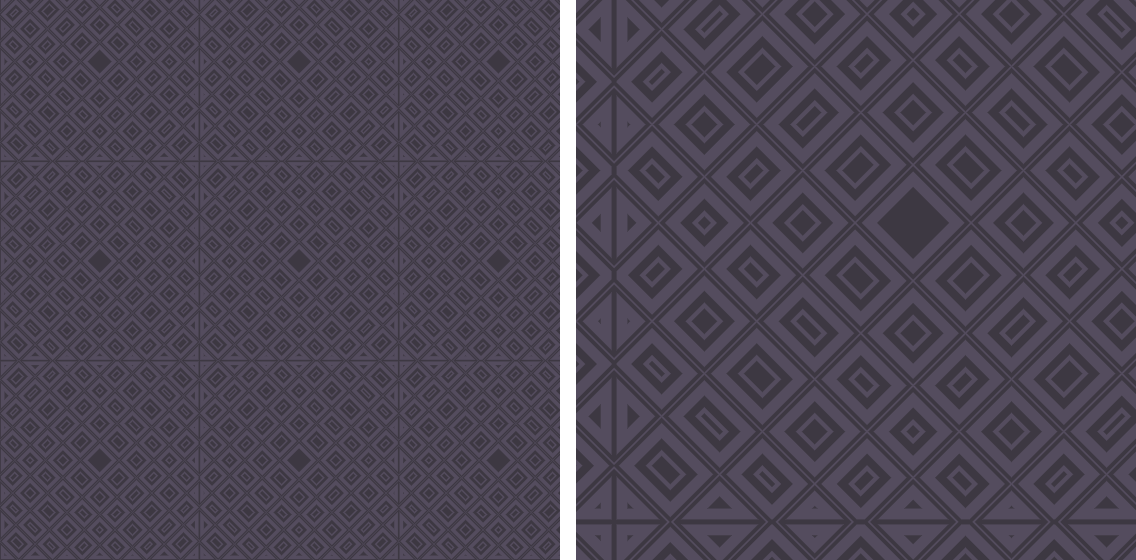
Left, the full canvas; right, a detail of the centre.
This pattern is drawn by a Shadertoy shader. Its source:

```glsl
const vec3 LIGHT = vec3(0.33, 0.30, 0.37);
const vec3 DARK = vec3(0.24, 0.22, 0.26);
const float TILE = 0.356;            // tile side, in canvas heights

// Lengths below are in tiles, measured along the diagonal axes x+y and x-y.
const int LINES = 7;
const float LINE_AT[LINES] = float[LINES](0.097, 0.272, 0.426, 0.601, 0.744, 0.909, 1.10);
const float SEAM = 0.002;            // light hairline between cells
const float GROOVE = 0.011;          // dark line around the hairline
const float FRAME = 0.0366;          // inner edge of the light frame
const float RING_OUTER = 0.056;
const float RING_INNER = 0.066;
const float BORDER_OFFSET = 0.005;   // thins the groove at tile borders
const float SQRT2 = 1.41421356;

// Antialiased coverage of the region where d exceeds edge.
float beyond(float d, float edge, float aa) {
    return clamp((d - edge) / aa + 0.5, 0.0, 1.0);
}

float band(float d, float lo, float hi, float aa) {
    return beyond(d, lo, aa) - beyond(d, hi, aa);
}

// Distance to the nearest grid line, mirrored about the tile centre.
float lineDistance(float t) {
    float d = 1.0;
    for (int i = 0; i < LINES; i++) d = min(d, abs(abs(t) - LINE_AT[i]));
    return d;
}

void mainImage(out vec4 fragColor, in vec2 fragCoord) {
    vec2 p = fract(fragCoord / (iResolution.y * TILE)) - 0.5;
    float aa = SQRT2 / (iResolution.y * TILE);

    // Nested rectangles on the diagonal grid, clipped by the tile border
    vec2 diagonal = vec2(p.x + p.y, p.x - p.y);
    float d = min(lineDistance(diagonal.x), lineDistance(diagonal.y));
    float border = (0.5 - max(abs(p.x), abs(p.y))) * SQRT2;
    d = min(d, border + BORDER_OFFSET);

    // The central diamond stays solid
    float hasRing = step(LINE_AT[0], max(abs(diagonal.x), abs(diagonal.y)));

    float groove = band(d, -GROOVE, GROOVE, aa) - band(d, -SEAM, SEAM, aa);
    float core = beyond(d, FRAME, aa) - hasRing * band(d, RING_OUTER, RING_INNER, aa);
    fragColor = vec4(mix(LIGHT, DARK, clamp(groove + core, 0.0, 1.0)), 1.0);
}
```
